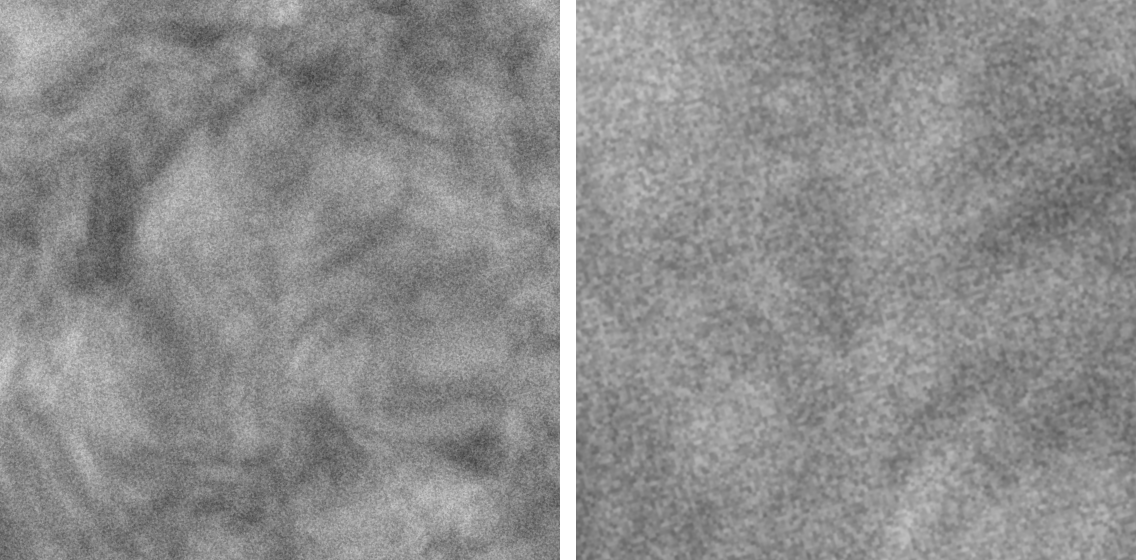
Left, the full canvas; right, a detail of the centre.
Give the GLSL for this texture, as a WebGL 1 fragment shader.

```glsl
precision highp float;

uniform vec2 u_resolution;

#define MEAN_GREY 0.524
#define CLOUD_CONTRAST 0.255
#define CLOUD_SCALE 5.2
#define OCTAVE_GAIN 0.7
#define WARP_SCALE 3.0
#define WARP_AMOUNT 0.2
#define GRAIN_CONTRAST 0.125
#define GRAIN_SCALE 290.0
#define SEED 17.0

// Sine-free hash of a lattice point, 0 to 1
float hash(vec2 cell) {
  vec3 h = fract(vec3(cell.xyx) * 0.1031);
  h += dot(h, h.yzx + 33.33);
  return fract((h.x + h.y) * h.z);
}

// Smooth value noise centred on zero
float noise(vec2 p) {
  vec2 cell = floor(p);
  vec2 f = fract(p);
  f = f * f * f * (f * (f * 6.0 - 15.0) + 10.0);
  float low = mix(hash(cell), hash(cell + vec2(1.0, 0.0)), f.x);
  float high = mix(hash(cell + vec2(0.0, 1.0)), hash(cell + vec2(1.0, 1.0)), f.x);
  return mix(low, high, f.y) - 0.5;
}

vec2 turn(vec2 p) {
  return mat2(0.8, 0.6, -0.6, 0.8) * p;
}

// Octaves are rotated so the lattice does not show
float clouds(vec2 p) {
  float sum = 0.0;
  float amplitude = 1.0;
  for (int i = 0; i < 4; i++) {
    sum += amplitude * noise(p);
    p = turn(p) * 2.03 + SEED;
    amplitude *= OCTAVE_GAIN;
  }
  return sum;
}

// Broad displacement that bends the clouds into a few curved streaks
vec2 warp(vec2 p) {
  vec2 q = turn(p) * WARP_SCALE + SEED;
  vec2 broad = vec2(noise(q), noise(q + 41.7));
  vec2 small = vec2(noise(q * 2.3 + 11.3), noise(q * 2.3 + 73.1));
  return p + WARP_AMOUNT * (broad + 0.35 * small);
}

// Fine film grain from two close scales
float grain(vec2 p) {
  vec2 q = turn(p) * GRAIN_SCALE;
  return noise(q + SEED) + noise(turn(q) * 1.5 + 91.0);
}

void main() {
  vec2 uv = gl_FragCoord.xy / min(u_resolution.x, u_resolution.y);
  float grey = MEAN_GREY;
  grey += CLOUD_CONTRAST * clouds(warp(uv) * CLOUD_SCALE + SEED);
  grey += GRAIN_CONTRAST * grain(uv);
  gl_FragColor = vec4(vec3(grey), 1.0);
}
```
